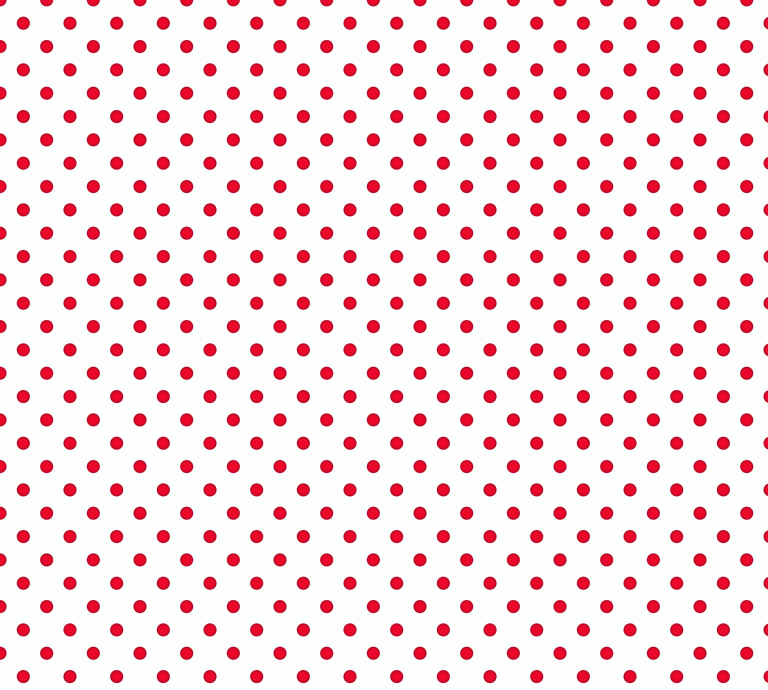
Write a WebGL 1 fragment shader that draws this pattern.

```glsl
precision highp float;
// Small red polka dots with darker rims, staggered on a near-white ground.

uniform vec2 u_resolution;

const float REPEATS_ACROSS = 16.456;  // dot pitches across the canvas width
const vec2 OFFSET = vec2(0.0, -0.003); // first dot from the top left, in pitches
const float DOT_RADIUS = 0.140;       // in pitches
const float RIM_START = 0.078;        // radius where the fill begins to darken
const float RIM_VARIATION = 0.16;     // rim strength change from dot to dot
const float EDGE_SOFTNESS = 0.75;     // half width of the edge, in pixels
const vec3 GROUND = vec3(0.990, 0.994, 0.994);
const vec3 FILL = vec3(0.925, 0.030, 0.165);
const vec3 RIM = vec3(0.660, 0.030, 0.145);

float hash(vec2 p) {
  return fract(sin(dot(p, vec2(127.1, 311.7))) * 43758.5453);
}

void main() {
  // Position in pitches, measured from the top left corner
  vec2 fromTop = vec2(gl_FragCoord.x, u_resolution.y - gl_FragCoord.y);
  float pixel = REPEATS_ACROSS / u_resolution.x;
  vec2 p = fromTop * pixel - OFFSET;

  // A diagonal grid turns the staggered rows into plain square cells
  vec2 diagonal = vec2(p.x + p.y, p.x - p.y);
  vec2 cell = floor(diagonal + 0.5);
  float radius = length(diagonal - cell) * sqrt(0.5);

  // Fill that darkens toward the rim, a little differently on each dot
  float rimStrength = 1.0 - RIM_VARIATION * hash(cell);
  float rim = smoothstep(RIM_START, DOT_RADIUS, radius) * rimStrength;
  vec3 dotColor = mix(FILL, RIM, rim);

  // Soft dot edge
  float soft = EDGE_SOFTNESS * pixel;
  float coverage = 1.0 - smoothstep(-soft, soft, radius - DOT_RADIUS);

  gl_FragColor = vec4(mix(GROUND, dotColor, coverage), 1.0);
}
```
